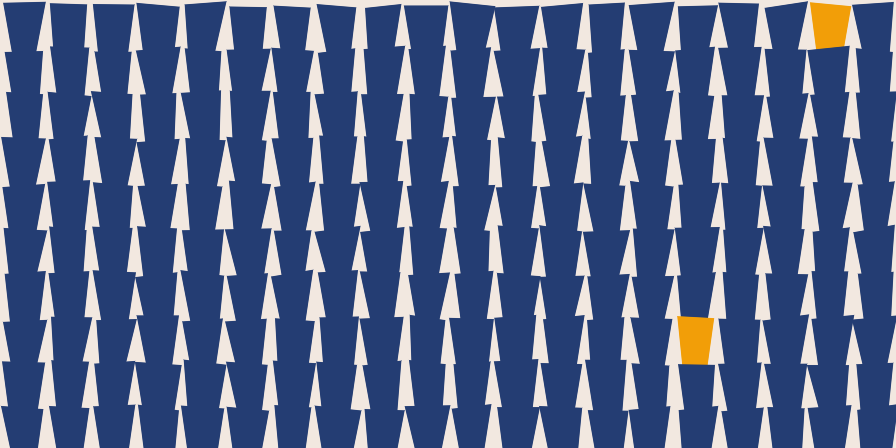
Write a WebGL 2 fragment shader that draws this pattern.

```glsl
#version 300 es
precision highp float;
// Stacked columns of hand-cut navy tapers on cream, with two amber accents.

uniform vec2 u_resolution;
out vec4 fragColor;

const vec2 GRID = vec2(20.0, 10.0); // columns, rows
const vec3 CREAM = vec3(0.95, 0.91, 0.88);
const vec3 NAVY = vec3(0.14, 0.24, 0.45);
const vec3 AMBER = vec3(0.95, 0.62, 0.03);
const vec2 ACCENT_A = vec2(18.0, 0.0);
const vec2 ACCENT_B = vec2(15.0, 7.0);

// Two random values in -1..1 for one corner of one cell
vec2 hashSigned(vec2 cell, float corner) {
    vec3 q = fract(vec3(cell.xyx + corner * 17.3 + 3.7) * vec3(0.1031, 0.1030, 0.0973));
    q += dot(q, q.yzx + 33.33);
    return fract((q.xx + q.yz) * q.zy) * 2.0 - 1.0;
}

// Corner position with its own random offset
vec2 jitter(vec2 cell, float corner, vec2 base, vec2 spread) {
    return base + spread * hashSigned(cell, corner);
}

// Signed distance from the line a-b, positive outside
float edge(vec2 p, vec2 a, vec2 b) {
    vec2 e = normalize(b - a);
    return dot(p - a, vec2(e.y, -e.x));
}

// Wide-topped taper; its foot tucks under the row below
float taper(vec2 p, vec2 cell) {
    vec2 topSpread = vec2(0.07, 0.08);
    vec2 footSpread = vec2(0.06, 0.02);
    vec2 topL = jitter(cell, 0.0, vec2(0.08, 0.105), topSpread);
    vec2 topR = jitter(cell, 1.0, vec2(1.00, 0.09), topSpread);
    vec2 footR = jitter(cell, 2.0, vec2(0.84, 1.22), footSpread);
    vec2 footL = jitter(cell, 3.0, vec2(0.245, 1.22), footSpread);
    return max(max(edge(p, topL, topR), edge(p, topR, footR)),
               max(edge(p, footR, footL), edge(p, footL, topL)));
}

bool inGrid(vec2 cell) {
    return all(greaterThanEqual(cell, vec2(0.0))) && all(lessThan(cell, GRID));
}

vec3 cellColor(vec2 cell) {
    return cell == ACCENT_A || cell == ACCENT_B ? AMBER : NAVY;
}

void main() {
    // Cell coordinates, rows counted from the top
    vec2 uv = gl_FragCoord.xy / u_resolution;
    vec2 p = vec2(uv.x, 1.0 - uv.y) * GRID;
    vec2 home = floor(p);
    float soft = 0.6 * GRID.y / u_resolution.y;

    // Paint neighbouring tapers downwards, so each row covers the feet above
    vec3 color = CREAM;
    for (float row = -1.0; row <= 1.0; row++) {
        for (float col = -1.0; col <= 1.0; col++) {
            vec2 cell = home + vec2(col, row);
            if (!inGrid(cell)) continue;
            float d = taper(p - cell, cell);
            float cover = 1.0 - smoothstep(-soft, soft, d);
            color = mix(color, cellColor(cell), cover);
        }
    }
    fragColor = vec4(color, 1.0);
}
```
